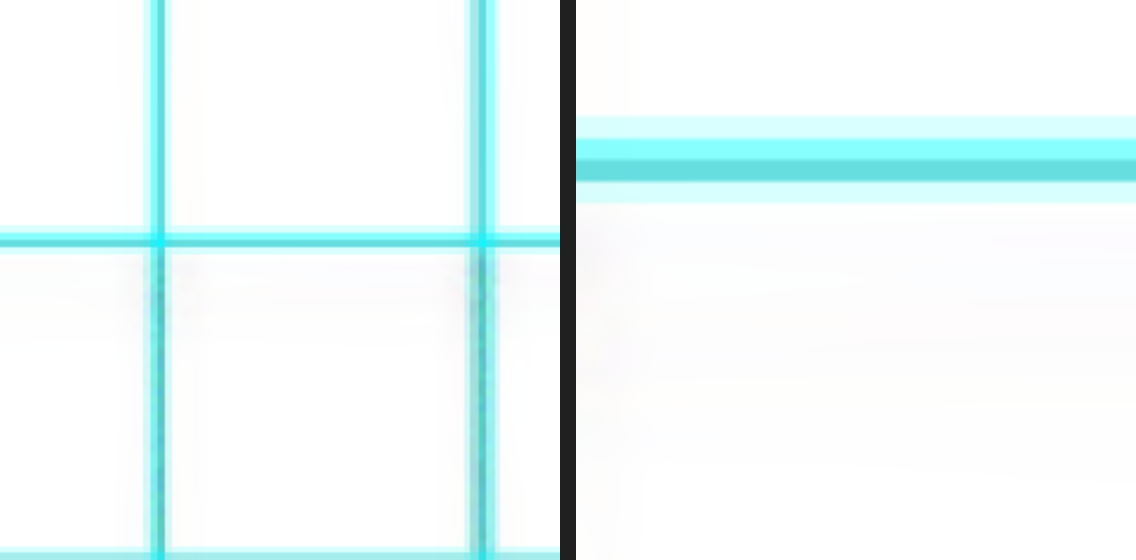
Left: the whole. Right: its middle third, enlarged.
Reproduce this pattern procedurally as a Shadertoy shader.

```glsl
// Pale cyan square grid with soft banded lines, bright crossings and faint tinted wear.

const float PITCH = 0.5736;               // spacing of the grid lines
const vec2 FIRST_LINE = vec2(0.2878, 0.4349); // first line from left and from top
const float CORE_HALF = 0.0065;           // half width of the dark core
const float SOFTNESS = 0.0018;            // blur of the band edges
const float WEAR_CELLS = 70.0;            // wear cells across the canvas
const float WEAR_TINT = 0.026;            // strength of the paper tint
const float LINE_WEAR = 0.13;             // darkening of worn vertical lines

const vec3 PAPER = vec3(1.0);
const vec3 HALO = vec3(0.85, 1.0, 1.0);
const vec3 BRIGHT = vec3(0.53, 1.0, 1.0);
const vec3 MID = vec3(0.65, 0.93, 0.93);
const vec3 CORE = vec3(0.40, 0.87, 0.88);
const vec3 CROSSING = vec3(0.08, 0.97, 1.0);

// Integer hash to three values in 0..1
vec3 hash3(ivec2 cell) {
    uvec3 v = uvec3(uint(cell.x + 4096), uint(cell.y + 4096), 71u);
    v = v * 1664525u + 1013904223u;
    v.x += v.y * v.z; v.y += v.z * v.x; v.z += v.x * v.y;
    v ^= v >> 16u;
    v.x += v.y * v.z; v.y += v.z * v.x; v.z += v.x * v.y;
    return vec3(v & 65535u) / 65535.0;
}

// Smooth colour noise
vec3 tintNoise(vec2 p) {
    ivec2 i = ivec2(floor(p));
    vec2 f = fract(p);
    f = f * f * (3.0 - 2.0 * f);
    return mix(mix(hash3(i), hash3(i + ivec2(1, 0)), f.x),
               mix(hash3(i + ivec2(0, 1)), hash3(i + ivec2(1, 1)), f.x), f.y);
}

// Coverage of the strip between two offsets
float band(float d, float start, float end) {
    float soft = SOFTNESS + 0.5 / iResolution.y;
    return smoothstep(start - soft, start + soft, d)
         * (1.0 - smoothstep(end - soft, end + soft, d));
}

// Layered line; every second one is wider, with a greyer leading band
vec3 lineColor(float d, float wide) {
    vec3 color = mix(PAPER, HALO, band(d, -0.0325, mix(0.0195, 0.0315, wide)));
    float lead = mix(-0.0190, -0.0222, wide);
    color = mix(color, mix(BRIGHT, MID, wide), band(d, lead, 0.0));
    color = mix(color, mix(BRIGHT, HALO, 0.3), wide * band(d, 0.0, 0.0225));
    return mix(color, CORE, band(d, -CORE_HALF, CORE_HALF));
}

void mainImage(out vec4 fragColor, in vec2 fragCoord) {
    vec2 p = fragCoord / iResolution.xy;
    p.y = 1.0 - p.y;

    // Nearest line on each axis
    vec2 grid = (p - FIRST_LINE) / PITCH;
    vec2 index = floor(grid + 0.5);
    vec2 d = (grid - index) * PITCH;
    vec2 wide = mod(index, 2.0);

    vec3 vertical = lineColor(d.x, wide.x);
    vec3 horizontal = lineColor(d.y, wide.y);

    // Alternate rows of squares are worn below their upper line
    float wornRow = 1.0 - mod(floor(grid.y), 2.0);
    float depth = fract(grid.y) * PITCH;
    float worn = wornRow * smoothstep(0.0, 0.04, depth);
    vec3 fleck = tintNoise(p * WEAR_CELLS);
    float ink = 1.0 - vertical.r;
    vertical -= ink * worn * LINE_WEAR * (0.5 + fleck) * vec3(0.4, 1.0, 1.1);

    // Lines overlap without doubling, except at the crossings
    vec3 color = min(vertical, horizontal);
    float overlap = (1.0 - vertical.r) * (1.0 - horizontal.r);
    color = mix(color, CROSSING, clamp(overlap * 2.5, 0.0, 1.0));

    // Faint streaks beside the lines and blotches near worn crossings
    vec3 rows = tintNoise(vec2(p.x * 3.0, p.y * WEAR_CELLS * 0.6));
    vec3 columns = tintNoise(vec2(p.x * WEAR_CELLS * 0.6, p.y * 3.0 + 40.0));
    float nearRow = worn * (1.0 - smoothstep(0.06, 0.24, depth));
    float nearColumn = 1.0 - smoothstep(0.04, 0.10, abs(d.x));
    vec3 tint = rows * nearRow * 0.6 + columns * nearColumn * 0.5;
    tint += fleck * nearColumn * nearRow;
    color -= WEAR_TINT * tint;

    fragColor = vec4(clamp(color, 0.0, 1.0), 1.0);
}
```
